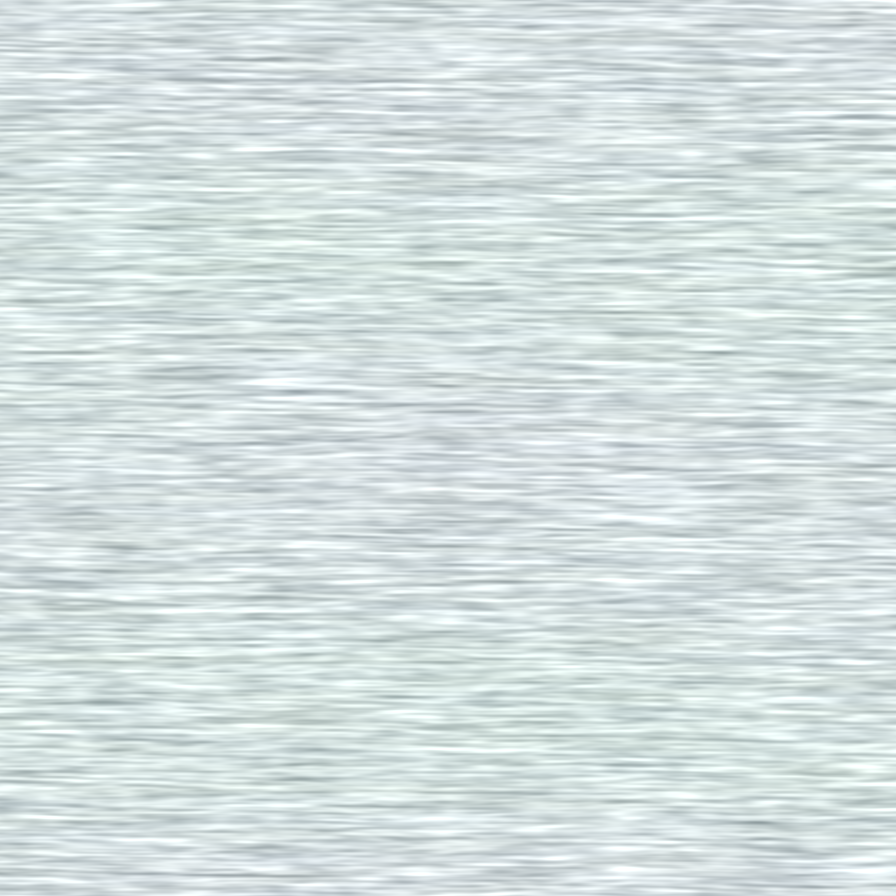
Write a Shadertoy shader that draws this texture.

```glsl
// Pale brushed metal: fine, nearly horizontal streaks of light and dark grey.
// Stretched gradient noise is summed over several streak lengths and slopes,
// then tinted by broad bands that drift between cool grey and mint.

// Random unit gradient for a lattice cell
vec2 cellGradient(vec2 cell) {
    uvec2 k = uvec2(ivec2(cell));
    uint h = k.x * 1597u + k.y * 51749u;
    h = (h ^ (h >> 15)) * 739397u;
    h = (h ^ (h >> 13)) * 668265u;
    h ^= h >> 16;
    float angle = 6.2832 * float(h & 65535u) / 65536.0;
    return vec2(cos(angle), sin(angle));
}

float gradientNoise(vec2 p) {
    vec2 cell = floor(p), f = p - cell;
    vec2 u = f * f * f * (f * (f * 6.0 - 15.0) + 10.0);
    vec2 right = vec2(1, 0), up = vec2(0, 1);
    float a = dot(cellGradient(cell), f);
    float b = dot(cellGradient(cell + right), f - right);
    float c = dot(cellGradient(cell + up), f - up);
    float d = dot(cellGradient(cell + 1.0), f - 1.0);
    return mix(mix(a, b, u.x), mix(c, d, u.x), u.y);
}

// Sum of streak layers, from long strokes to short scratches of mixed widths
float brushedStreaks(vec2 p) {
    float sum = 0.0;
    for (int i = 0; i < 8; i++) {
        float layer = float(i);
        vec2 frequency = vec2(4.2 * pow(1.36, layer), 102.0 + 22.0 * mod(layer * 3.0, 8.0));
        float slope = 0.01 * (mod(layer * 2.0, 5.0) - 2.0);
        vec2 q = vec2(p.x, p.y + slope * p.x) * frequency;
        // Thin streaks weigh more; fade those too fine for the canvas
        float weight = pow(0.87, layer) * frequency.y / 200.0;
        weight *= clamp(iResolution.y / frequency.y - 1.0, 0.0, 1.0);
        sum += weight * gradientNoise(q + 17.3 * (layer + 1.0));
    }
    return sum;
}

void mainImage(out vec4 fragColor, in vec2 fragCoord) {
    vec2 p = fragCoord / iResolution.y;

    // Gentle waver in the brushing direction
    vec2 brushed = p + vec2(0.0, 0.003 * gradientNoise(p * vec2(4.0, 13.0) + 5.7));
    float streaks = brushedStreaks(brushed);

    // Broad bands of cool grey and mint, broken up by drifting noise
    float band = 0.5 - 0.35 * cos(12.566 * (p.y - 0.46));
    band += 0.6 * gradientNoise(p * vec2(2.0, 7.0) + 31.4);
    vec3 coolGrey = vec3(0.835, 0.870, 0.882);
    vec3 mint = vec3(0.830, 0.887, 0.876);
    vec3 color = mix(coolGrey, mint, clamp(band, 0.0, 1.0));

    // Thin streaks of faint yellow and blue
    float hue = gradientNoise(brushed * vec2(5.0, 55.0) + 71.9);
    color += hue * vec3(0.006, 0.003, -0.016);

    color += 0.168 * streaks * vec3(1.03, 1.0, 0.97);
    fragColor = vec4(clamp(color, 0.0, 1.0), 1.0);
}
```
